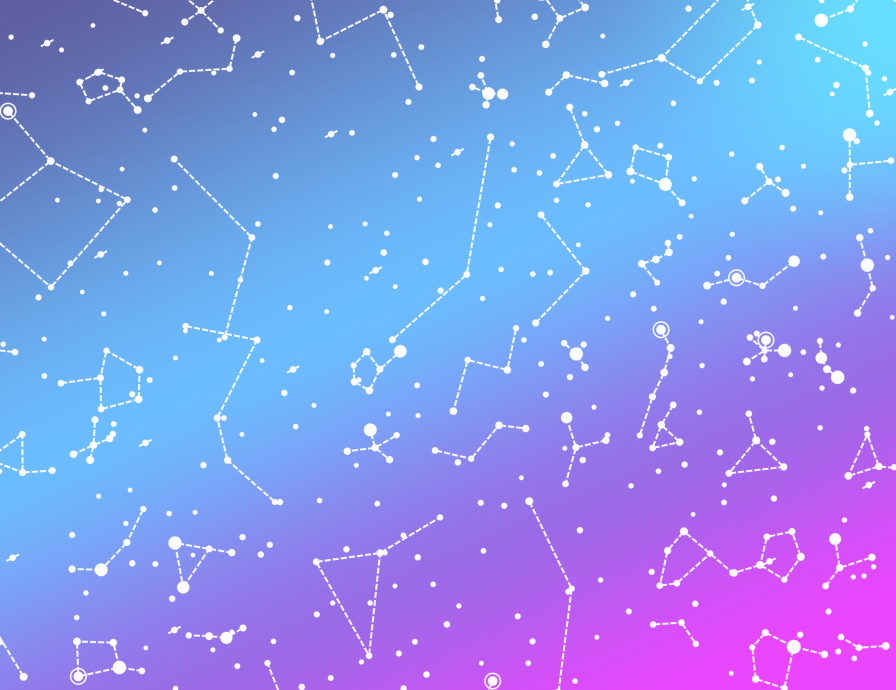
Give the GLSL for this pattern, as a Shadertoy shader.

```glsl
// Dashed constellations and loose stars over a diagonal dusk-to-magenta sky.
#define CELL 0.27          // side of a large constellation cell, in canvas heights
#define LARGE_SHARE 0.40   // share of cells holding one large constellation
#define STAR_CELL 0.055    // spacing of the loose stars
#define STAR_SHARE 0.56    // share of star cells that are filled
#define LINE_HALF 0.0014   // half width of the dashed lines
#define DASH 0.0118        // dash period
#define DASH_FILL 0.74     // drawn part of the period
#define SOFTNESS 0.75      // edge blur in pixels
#define TAU 6.2831853

float hash(vec2 p) {
    return fract(sin(dot(p, vec2(127.1, 311.7))) * 43758.5453);
}

vec2 hash2(vec2 p) {
    return vec2(hash(p), hash(p + vec2(17.3, 41.9)));
}

vec2 polar(float angle) {
    return vec2(cos(angle), sin(angle));
}

float coverage(float dist) {
    float edge = SOFTNESS / iResolution.y;
    return 1.0 - smoothstep(-edge, edge, dist);
}

float dashedLine(vec2 p, vec2 a, vec2 b) {
    float len = max(length(b - a), 1e-4);
    vec2 dir = (b - a) / len;
    float along = dot(p - a, dir);
    float across = dot(p - a, vec2(-dir.y, dir.x));
    float overshoot = max(max(-along, along - len), 0.0);
    float line = length(vec2(overshoot, across)) - LINE_HALF;
    float dash = (abs(fract(along / DASH) - 0.5) - 0.5 * DASH_FILL) * DASH;
    return coverage(max(line, dash));
}

// Plain dot, bright disc or ringed star, chosen by the seed
float star(vec2 p, float seed) {
    float d = length(p);
    if (seed > 0.965) return max(coverage(d - 0.0070), coverage(abs(d - 0.0112) - 0.0011));
    if (seed > 0.89) return coverage(d - mix(0.0078, 0.0102, fract(seed * 57.0)));
    return coverage(d - mix(0.0044, 0.0060, seed));
}

// Kinds: 0 chain, 1 loop with a tail, 2 arms around a hub
vec2 vertex(int i, int count, int kind, vec2 id) {
    vec2 r = hash2(id + float(i) * vec2(3.7, 9.2));
    float n = float(count - 1);
    if (kind == 0) return vec2(2.0 * float(i) / n - 1.0 + 0.35 * (r.x - 0.5), 1.1 * (r.y - 0.5));
    if (kind == 1 && i == count - 1) return 1.3 * polar(TAU * (n - 1.0 + 0.5 * r.x) / n);
    if (kind == 2 && i == 0) return 0.2 * (r - 0.5);
    float angle = TAU * (float(i) + 0.5 * r.x) / n;
    return polar(angle) * mix(0.45, 0.95, r.y) * vec2(1.0, 0.75);
}

float constellation(vec2 p, float size, vec2 id) {
    if (length(p) > 1.5 * size + 0.02) return 0.0;
    float pick = hash(id + 0.3);
    int kind = pick < 0.45 ? 0 : (pick < 0.75 ? 1 : 2);
    int count = 4 + int(3.0 * hash(id + 5.1)) - (kind == 0 ? 1 : 0);
    vec2 axis = polar(TAU * hash(id + 8.7));
    p = vec2(dot(p, axis), dot(p, vec2(-axis.y, axis.x)));

    vec2 first = size * vertex(0, count, kind, id);
    vec2 from = first;
    float ink = star(p - first, hash(id + 2.9));
    for (int i = 1; i < count; i++) {
        vec2 to = size * vertex(i, count, kind, id);
        ink = max(ink, dashedLine(p, from, to));
        ink = max(ink, star(p - to, hash(id + float(i) * 1.7 + 2.9)));
        if (kind == 1 && i == count - 2) ink = max(ink, dashedLine(p, to, first));
        if (kind != 2) from = to;
    }
    return ink;
}

// Each cell holds one large constellation or four small ones
float constellations(vec2 p) {
    float ink = 0.0;
    for (int n = 0; n < 9; n++) {
        float row = floor(p.y / CELL) + float(n / 3 - 1);
        float shift = hash(vec2(row, 4.0));
        vec2 id = vec2(floor(p.x / CELL - shift) + float(n % 3 - 1), row);
        vec2 corner = (id + vec2(shift, 0.0)) * CELL;
        bool large = hash(id + 21.4) < LARGE_SHARE;
        int parts = large ? 1 : 4;
        for (int k = 0; k < parts; k++) {
            vec2 quarter = vec2(k % 2, k / 2);
            vec2 partId = large ? id : 2.0 * id + quarter + 50.0;
            vec2 jitter = hash2(partId + 3.3) - 0.5;
            vec2 place = large ? 0.5 + 0.15 * jitter : 0.5 * (quarter + 0.5 + 0.4 * jitter);
            vec2 sizes = large ? vec2(0.44, 0.58) : vec2(0.12, 0.31);
            float size = CELL * mix(sizes.x, sizes.y, hash(partId + 6.6));
            ink = max(ink, constellation(p - corner - CELL * place, size, partId));
        }
    }
    return ink;
}

// Loose dots, a few crossed by a short slanted streak
float looseStars(vec2 p) {
    float ink = 0.0;
    for (int k = 0; k < 9; k++) {
        vec2 id = floor(p / STAR_CELL) + vec2(k % 3, k / 3) - 1.0;
        if (hash(id + 70.7) > STAR_SHARE) continue;
        vec2 q = p - (id + hash2(id + 31.1)) * STAR_CELL;
        float seed = hash(id + 12.8);
        ink = max(ink, coverage(length(q) - mix(0.0034, 0.0048, seed)));
        vec2 tilt = polar(0.5 * seed);
        float streak = length(q - tilt * clamp(dot(q, tilt), -0.009, 0.009)) - LINE_HALF;
        if (seed > 0.94) ink = max(ink, coverage(streak));
    }
    return ink;
}

// Diagonal colour bands with a cyan glow in the top right corner
vec3 sky(vec2 p) {
    float s = 1.0 - p.y + 0.45 * p.x;
    vec3 color = mix(vec3(0.37, 0.36, 0.62), vec3(0.42, 0.74, 1.0), smoothstep(-0.05, 0.72, s));
    color = mix(color, vec3(0.60, 0.42, 0.90), smoothstep(0.68, 1.15, s));
    color = mix(color, vec3(0.92, 0.27, 1.0), smoothstep(1.08, 1.48, s));
    float glow = 1.0 - smoothstep(0.0, 0.45, distance(p, iResolution.xy / iResolution.y));
    return mix(color, vec3(0.40, 0.90, 1.0), 0.85 * glow);
}

void mainImage(out vec4 fragColor, in vec2 fragCoord) {
    vec2 p = fragCoord / iResolution.y;
    float ink = max(constellations(p), looseStars(p));
    fragColor = vec4(mix(sky(p), vec3(1.0), 0.97 * ink), 1.0);
}
```
